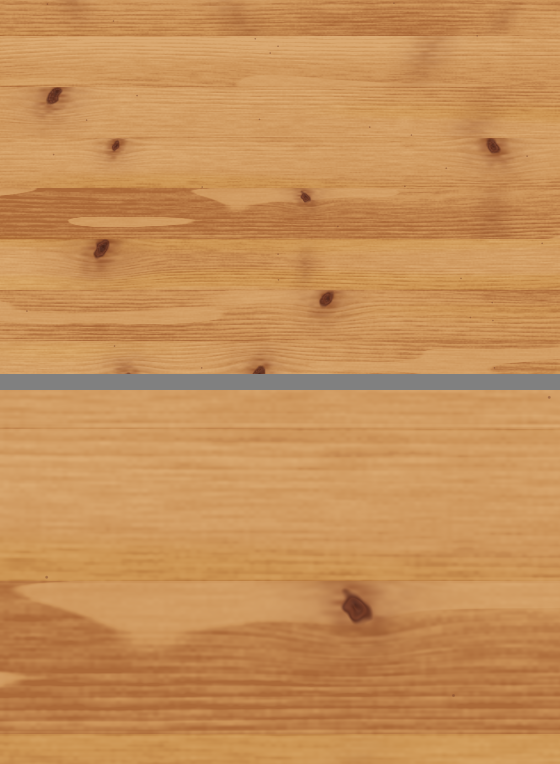
Top: the whole. Bottom: its middle third, enlarged.
This texture is drawn by a WebGL 1 fragment shader. Its source:

```glsl
precision highp float;
// Varnished pine boards lying horizontally, with fine grain, pale streaks and dark knots.

uniform vec2 u_resolution;

#define BOARD_HEIGHT 0.136
#define BOARD_OFFSET 0.088
#define BOARD_CONTRAST 1.1
#define RING_DENSITY 92.0
#define RING_CONTRAST 0.72
#define FIBRE_CONTRAST 0.75
#define KNOT_SPACING 0.5
#define KNOT_CHANCE 0.42
#define KNOT_SIZE 0.035
#define STREAK_LEVEL 0.77
#define SPECK_CHANCE 0.01
#define SEED 7.0

const vec3 PALE = vec3(0.845, 0.65, 0.43);
const vec3 HONEY = vec3(0.80, 0.58, 0.35);
const vec3 AMBER = vec3(0.70, 0.45, 0.25);
const vec3 RUST = vec3(0.59, 0.335, 0.185);
const vec3 KNOT_BROWN = vec3(0.45, 0.23, 0.15);
const vec3 KNOT_DARK = vec3(0.29, 0.14, 0.10);

vec3 hash3(vec2 p) {
  vec3 q = fract((p.xyx + SEED) * vec3(0.1031, 0.1030, 0.0973));
  q += dot(q, q.yxz + 33.33);
  return fract((q.xxy + q.yzz) * q.zyx);
}

float noise(vec2 p) {
  vec2 i = floor(p), f = fract(p);
  f = f * f * (3.0 - 2.0 * f);
  float low = mix(hash3(i).x, hash3(i + vec2(1, 0)).x, f.x);
  float high = mix(hash3(i + vec2(0, 1)).x, hash3(i + vec2(1, 1)).x, f.x);
  return mix(low, high, f.y);
}

// Growth ring profile: slow rise, then a sharp drop; centred on zero.
float ringProfile(float phase) {
  float s = fract(phase);
  return smoothstep(0.0, 0.7, s) * (1.0 - smoothstep(0.75, 1.0, s)) - 0.55;
}

void main() {
  float pixel = 1.0 / u_resolution.y;
  vec2 p = gl_FragCoord.xy * pixel;
  float y = p.y - BOARD_OFFSET;
  float board = floor(y / BOARD_HEIGHT);
  vec3 boardHash = hash3(vec2(board, 91.0));
  vec2 shift = boardHash.xy * 60.0 + board * 13.0;

  // Knots push the grain aside and leave a core and a stained halo.
  float grainY = y, core = 0.0, heart = 0.0, halo = 0.0;
  float cell = floor(p.x / KNOT_SPACING);
  for (int i = -1; i <= 1; i++) {
    vec2 id = vec2(cell + float(i), board);
    vec3 place = hash3(id + 17.0);
    vec3 shape = hash3(id + 53.0);
    float present = step(place.z, KNOT_CHANCE);
    float buried = step(place.z, KNOT_CHANCE + 0.2) - present;
    float size = KNOT_SIZE * mix(0.25, 1.0, sqrt(shape.x));
    vec2 centre = vec2((id.x + 0.2 + 0.6 * place.x) * KNOT_SPACING,
                       (board + 0.1 + 0.8 * place.y) * BOARD_HEIGHT);
    vec2 d = (vec2(p.x, y) - centre) / size;
    float bulge = exp(-d.x * d.x / 12.0 - d.y * d.y / 4.0);
    grainY -= present * 0.8 * d.y * size * bulge;

    float tilt = (shape.y - 0.5) * 1.6;
    vec2 q = mat2(cos(tilt), -sin(tilt), sin(tilt), cos(tilt)) * d;
    float ragged = noise(d * 2.2 + shift) - 0.5;
    float r = length(q * vec2(1.6, 1.0)) + 0.4 * ragged;
    float edge = 0.14 + 0.7 * pixel / size;
    core = max(core, present * (1.0 - smoothstep(0.8 - edge, 0.8 + edge, r)));
    float kernel = 1.0 - smoothstep(0.1, 0.6, length(q * vec2(1.7, 1.0) - 0.12) + 0.5 * ragged);
    float kernelRing = 0.5 + 0.5 * cos(r * 18.0);
    heart = max(heart, present * max(kernel, 0.45 * kernelRing));
    float mottle = 0.55 + 0.8 * noise(d * vec2(1.5, 4.0) + shift);
    float stain = exp(-dot(q, q * vec2(0.5, 0.2)));
    float flare = 0.4 * exp(-dot(q, q * vec2(0.13, 0.1)));
    halo = max(halo, present * max(stain, flare) * mottle);
    halo = max(halo, buried * 0.4 * exp(-dot(q, q * vec2(0.4, 0.1))) * mottle);
  }

  // Growth rings follow a gently waving height across each board.
  float sway = mix(0.012, 0.05, boardHash.z * boardHash.z);
  float wave = noise(vec2(p.x * 1.6, grainY * 7.0) + shift) - 0.5;
  float ripple = noise(vec2(p.x * 6.0, grainY * 30.0) + shift) - 0.5;
  float ringY = grainY + sway * wave + 0.003 * ripple + 0.008 * (boardHash.x - 0.5) * p.x;
  float spread = 1.6 * noise(vec2(ringY * 34.0, shift.x));
  float ring = ringProfile(ringY * RING_DENSITY * mix(0.75, 1.1, boardHash.y) + spread);
  float ringStrength = smoothstep(0.1, 0.9, noise(vec2(p.x * 1.1, ringY * 16.0) + shift.yx));

  // Tone: zero is honey, positive is paler, negative is darker.
  float broad = noise(vec2(p.x * 1.7, ringY * 9.0) + shift + 5.0) - 0.5;
  float fibre = noise(vec2(p.x * 28.0, ringY * 290.0) + shift) - 0.5;
  float fleck = noise(p * vec2(210.0, 260.0)) - 0.5;
  float tone = BOARD_CONTRAST * (boardHash.x - 0.5) + 1.7 * broad - 0.15;
  tone += 0.45 * (p.y - 0.5);
  tone += RING_CONTRAST * ring * (0.2 + ringStrength);
  tone += FIBRE_CONTRAST * fibre + 0.35 * fleck;

  // Pale streaks with crisp, slightly uneven outlines on some boards.
  float field = noise(vec2(p.x * 3.0, ringY * 24.0) + shift.yx + 31.0) + 0.06 * ripple;
  float streak = smoothstep(STREAK_LEVEL, STREAK_LEVEL + 0.03, field) * step(0.45, boardHash.z);
  tone = mix(tone, 0.85 + 0.35 * fibre + 0.2 * fleck, 0.75 * streak);

  // Thin seams between the boards.
  float seamDistance = (0.5 - abs(fract(y / BOARD_HEIGHT) - 0.5)) * BOARD_HEIGHT;
  float seam = 1.0 - smoothstep(0.0005, 0.0015 + pixel, seamDistance);
  tone -= 0.5 * seam * (0.3 + noise(vec2(p.x * 5.0, board)));

  vec3 color = mix(HONEY, PALE, clamp(tone, 0.0, 1.2));
  color = mix(color, AMBER, clamp(-tone, 0.0, 1.3));
  float yellowing = smoothstep(0.55, 0.9, noise(vec2(p.x * 1.2, ringY * 18.0) + shift + 71.0));
  color.b -= 0.03 * yellowing;

  // Knot stain and core, then a few tiny dark specks.
  color = mix(color, RUST + 0.05 * ring, clamp(0.85 * halo, 0.0, 0.9));
  color = mix(color, mix(KNOT_BROWN, KNOT_DARK, heart) + 0.06 * fleck, 0.93 * core);
  vec2 grid = p * 45.0;
  vec3 speck = hash3(floor(grid) + 211.0);
  float speckDistance = length(fract(grid) - 0.2 - 0.6 * speck.xy) / 45.0;
  float spot = 1.0 - smoothstep(0.0005, 0.001 + pixel, speckDistance);
  color = mix(color, KNOT_BROWN, 0.45 * spot * step(speck.z, SPECK_CHANCE));

  gl_FragColor = vec4(color, 1.0);
}
```
